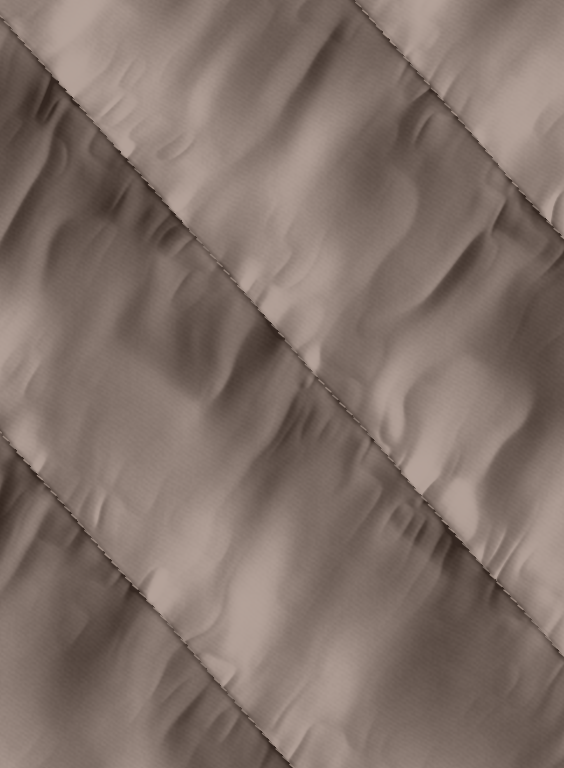
Reproduce this texture procedurally as a Shadertoy shader.

```glsl
// Quilted down-jacket nylon: diagonal stitched seams between puffy, wrinkled bands.
#define PITCH 0.359          // distance between seams, in canvas heights
#define SEAM_OFFSET 0.288    // distance of the first seam from the origin
#define STITCH_STEP 0.0135   // spacing of the stitches along a seam
#define STITCH_RADIUS 0.0009
#define FOLD_DEPTH 0.034
#define CREASE_DEPTH 0.022
#define PUCKER_DEPTH 0.024
#define PUCKER_REACH 0.046   // how far puckers spread from a seam
#define CONTRAST 1.25
#define SHADOW_COLOR vec3(0.265, 0.212, 0.185)
#define LIGHT_COLOR vec3(0.668, 0.600, 0.566)
#define THREAD_COLOR vec3(0.650, 0.580, 0.540)

const vec2 ALONG = vec2(0.660, -0.751);  // seam direction
const vec2 ACROSS = vec2(0.751, 0.660);  // towards the upper right
const vec2 FOLD = vec2(0.545, 0.838);    // direction the wrinkles run

float hash(vec2 p) {
    return fract(sin(dot(p, vec2(127.1, 311.7))) * 43758.5453);
}

float noise(vec2 p) {
    vec2 i = floor(p), f = fract(p);
    f = f * f * f * (f * (f * 6.0 - 15.0) + 10.0);
    return mix(mix(hash(i), hash(i + vec2(1, 0)), f.x),
               mix(hash(i + vec2(0, 1)), hash(i + vec2(1, 1)), f.x), f.y);
}

// Smoothed ridge: sharp crests between soft valleys
float ridge(vec2 p) {
    float n = 2.0 * noise(p) - 1.0;
    return 1.0 - sqrt(n * n + 0.010);
}

// Position across the quilt, in bands; whole numbers lie on seams
float bandCoord(vec2 p) {
    float wobble = 0.0025 * (noise(vec2(dot(p, ALONG) * 9.0, 3.0)) - 0.5);
    return (dot(p, ACROSS) - SEAM_OFFSET + wobble) / PITCH;
}

// Wrinkle frame: x across the folds, y along them
vec2 foldCoord(vec2 p, float band) {
    return vec2(dot(p, vec2(FOLD.y, -FOLD.x)), dot(p, FOLD)) + band * vec2(3.7, 5.3);
}

// Wrinkle height inside one band
float clothHeight(vec2 p, float band) {
    float v = bandCoord(p) - band;
    float nearSeam = PITCH * max(min(v, 1.0 - v), 0.0);
    vec2 q = foldCoord(p, band);
    q.x += 0.040 * (noise(q * 6.0) - 0.5) + 0.018 * (noise(q * 16.0 + 9.0) - 0.5);

    float folds = FOLD_DEPTH * noise(q * vec2(11.0, 4.5));
    float creases = CREASE_DEPTH * ridge(q * vec2(14.0, 6.5) + 4.0);
    creases *= smoothstep(0.15, 0.85, noise(q * vec2(8.0, 5.0) + 21.0));
    float puckers = noise(q * vec2(26.0, 12.0) + 13.0) + 0.35 * ridge(q * vec2(42.0, 20.0));
    puckers *= PUCKER_DEPTH * exp(-nearSeam / PUCKER_REACH);
    return folds + creases + puckers;
}

float segmentDistance(vec2 p, vec2 halfLine) {
    float h = clamp(dot(p, halfLine) / dot(halfLine, halfLine), -1.0, 1.0);
    return length(p - halfLine * h);
}

void mainImage(out vec4 fragColor, in vec2 fragCoord) {
    vec2 p = fragCoord / iResolution.y;
    float pixel = 1.0 / iResolution.y;
    float coord = bandCoord(p);
    float band = floor(coord);
    float v = coord - band;

    // Puffed band: lit at its lower seam, falling into shade at the upper one
    float tone = mix(0.98, 0.43, smoothstep(-0.05, 0.90, v));
    tone += 0.20 * (noise(p * 3.2 + band * 7.0) - 0.5);
    tone -= 0.16 * exp(-(1.0 - v) * PITCH / 0.030);

    // Soft shadow smudges lying along the folds, heavier in the shaded half
    vec2 q = foldCoord(p, band);
    q.x += 0.03 * noise(q * 7.0 + 31.0);
    tone += (0.18 + 0.24 * v) * (noise(q * vec2(15.0, 5.5) + 17.0) - 0.5);

    // Wrinkles lit from the left
    vec2 toLight = vec2(-0.98, -0.18);
    float stepSize = 0.0045;
    float slope = clothHeight(p, band) - clothHeight(p + toLight * stepSize, band);
    slope /= stepSize;
    tone += 0.80 * slope / (1.0 + 1.1 * abs(slope));
    tone = 0.60 + CONTRAST * (tone - 0.62);

    // Fine woven ribs and grain
    float bend = 0.012 * noise(p * 11.0);
    tone += 0.012 * sin((dot(p, vec2(0.55, 0.83)) + bend) * 1100.0);
    tone += 0.050 * (noise(p * 330.0) - 0.5);

    // Narrow groove at the seam, wider on the shaded side
    float fromSeam = (coord - floor(coord + 0.5)) * PITCH;
    float grooveWidth = fromSeam < 0.0 ? 0.0052 : 0.0032;
    tone -= 0.38 * exp(-pow(fromSeam / grooveWidth, 2.0));

    // Soft limit keeps highlights from burning out
    tone = min(tone, 0.88 + 0.22 * tanh((tone - 0.88) / 0.22));
    vec3 color = mix(SHADOW_COLOR, LIGHT_COLOR, clamp(tone, -0.15, 1.1));

    // Slightly slanted stitches
    float run = dot(p, ALONG) / STITCH_STEP;
    vec2 local = vec2((fract(run) - 0.5) * STITCH_STEP, fromSeam + 0.0004);
    float stitch = segmentDistance(local, vec2(0.0040, 0.0006)) - STITCH_RADIUS;
    float cover = 1.0 - smoothstep(-0.7 * pixel, 0.7 * pixel, stitch);
    float sheen = 0.80 + 0.22 * hash(vec2(floor(run), floor(coord + 0.5)));
    color = mix(color, THREAD_COLOR * sheen, 0.9 * cover);

    fragColor = vec4(color, 1.0);
}
```
